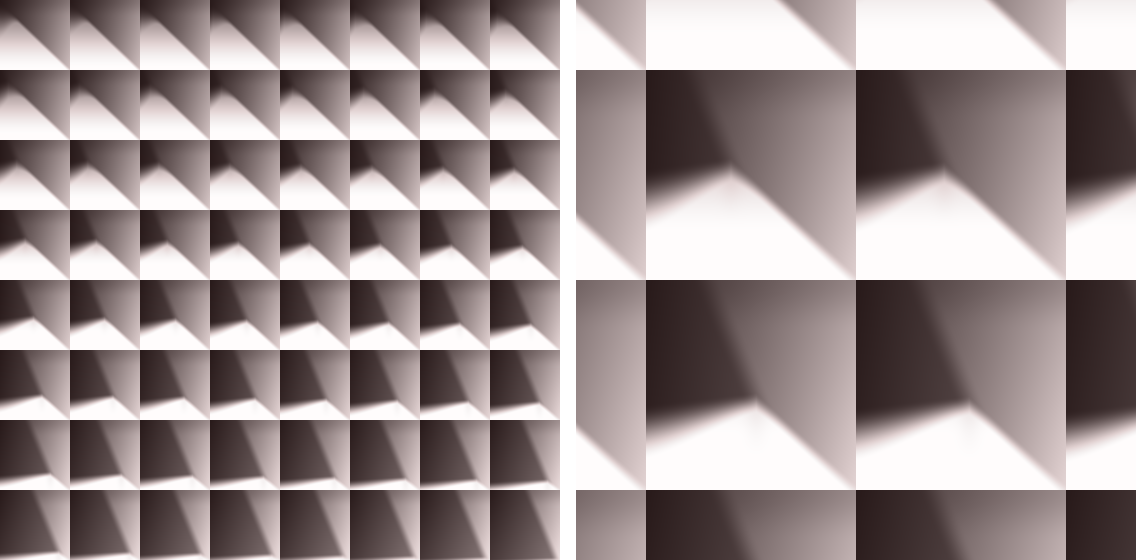
Left, the full canvas; right, a detail of the centre.
Give the GLSL for this pattern, as a Shadertoy shader.

```glsl
#define GRID 8.0            // tiles across and down
#define PEAK_START 0.04     // depth of the peak in the first tile
#define PEAK_TRAVEL 0.945   // how far it sinks by the last tile
#define PEAK_SHIFT 0.04     // peak lies this much left of the diagonal
#define RIDGE_LEAN 0.42     // slant of the ridge above the peak
#define RIDGE_SOFT 0.07
#define EDGE_SOFT 0.05
#define WARMTH 0.055        // extra red in the shaded tones
#define SAMPLES 2           // antialiasing samples per axis

// Tone of the unlit face on the left
float shadowFace(vec2 p, float t) {
    return 0.10 + 0.27 * p.x + 0.12 * t * t * p.y;
}

// Tone of the face that brightens towards the right side
float sideFace(vec2 p, float t) {
    float tone = 0.12 + 0.42 * pow(p.x, 1.2) + 0.22 * p.x * p.y + 0.14 * t;
    return tone * mix(0.86, 1.0, smoothstep(0.0, 0.25, p.y));
}

// Tone of the bright floor, with a faint crease under the peak
float floorFace(vec2 p, vec2 peak, float t) {
    float fullLight = mix(1.0, 0.75, min(2.0 * t, 1.0));
    float tone = mix(0.45, 1.0, smoothstep(0.0, fullLight, p.y));
    float crease = (p.x - peak.x) / 0.05;
    float fade = 1.0 - smoothstep(0.0, 0.3, p.y - peak.y);
    return tone - 0.05 * exp(-crease * crease) * fade;
}

// One tile: p runs right and down from its top left, t from first to last
float tileTone(vec2 p, float t) {
    float depth = PEAK_START + PEAK_TRAVEL * t;
    vec2 peak = vec2(depth - PEAK_SHIFT, depth);

    // Ridge between the two upper faces
    float ridge = peak.x + RIDGE_LEAN * (p.y - peak.y);
    float lit = smoothstep(-RIDGE_SOFT, RIDGE_SOFT, p.x - ridge);
    float upper = mix(shadowFace(p, t), sideFace(p, t), lit);

    // Floor outline falls from the peak to the left side and right corner
    float offset = p.x - peak.x;
    float leftSlope = mix(0.2, 0.03, t);
    float rightSlope = (1.0 - peak.y) / (1.0 - peak.x);
    float outline = peak.y + max(-leftSlope * offset, rightSlope * offset);

    // Its penumbra widens towards the left
    float leftward = 1.0 - smoothstep(-peak.x - 0.1, 0.25 * (1.0 - t) + 0.03, offset);
    float penumbra = EDGE_SOFT + mix(0.6, 0.06, sqrt(t)) * leftward;
    float onFloor = smoothstep(-0.03, penumbra, p.y - outline);
    return mix(upper, floorFace(p, peak, t), onFloor);
}

// Warm grey ramp ending in white
vec3 warmGrey(float tone) {
    float shade = 1.0 - smoothstep(0.8, 1.0, tone);
    return vec3(tone + WARMTH * shade, tone, tone) - vec3(0.0, 0.01, 0.01) * tone;
}

vec3 pattern(vec2 uv) {
    vec2 grid = vec2(uv.x, 1.0 - uv.y) * GRID;
    vec2 cell = floor(grid);
    float t = (cell.x + GRID * cell.y) / (GRID * GRID - 1.0);
    return warmGrey(clamp(tileTone(fract(grid), t), 0.0, 1.0));
}

void mainImage(out vec4 fragColor, in vec2 fragCoord) {
    vec3 sum = vec3(0.0);
    for (int j = 0; j < SAMPLES; j++) {
        for (int i = 0; i < SAMPLES; i++) {
            vec2 jitter = (vec2(i, j) + 0.5) / float(SAMPLES) - 0.5;
            sum += pattern((fragCoord + jitter) / iResolution.xy);
        }
    }
    fragColor = vec4(sum / float(SAMPLES * SAMPLES), 1.0);
}
```
